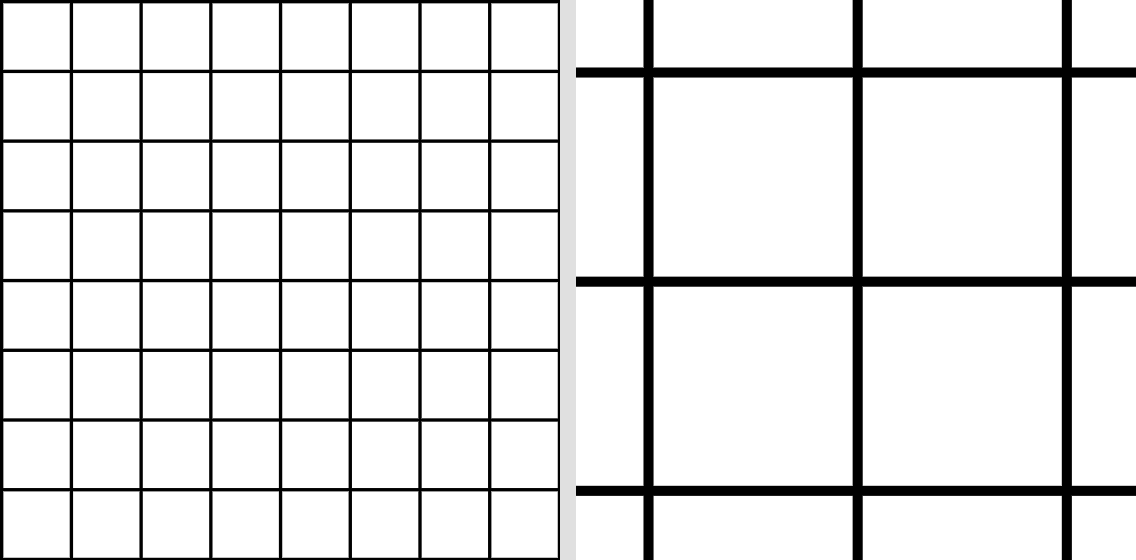
Left, the full canvas; right, a detail of the centre.
A Shadertoy shader for this pattern:

```glsl
// Distance from p to the nearest line of a square grid
float gridDistance(vec2 p, float spacing) {
    vec2 toLine = abs(fract(p / spacing + 0.5) - 0.5) * spacing;
    return min(toLine.x, toLine.y);
}

void mainImage(out vec4 fragColor, in vec2 fragCoord) {
    vec2 uv = fragCoord / iResolution.xy;
    float pixel = 1.0 / min(iResolution.x, iResolution.y);

    // Eight cells each way, nudged slightly right and down
    float dist = gridDistance(uv - vec2(0.501, 0.499), 0.1245);

    // Black lines on white, softened over one pixel
    float paper = clamp((dist - 0.003) / pixel + 0.5, 0.0, 1.0);
    fragColor = vec4(vec3(paper), 1.0);
}
```
